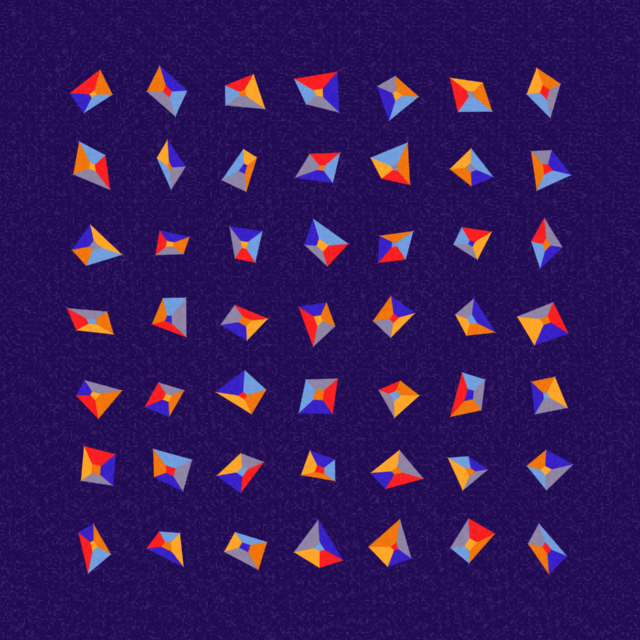
Give the GLSL for this pattern, as a Shadertoy shader.

```glsl
#define COUNT 7.0
#define PITCH 0.118
#define RADIUS_MIN 0.025
#define RADIUS_MAX 0.046
#define ANGLE_JITTER 0.75
#define CENTRE_JITTER 0.006
#define CORE_MIN 0.17
#define CORE_MAX 0.29
#define GRAIN_CELLS 340.0
#define GRAIN_AMOUNT 0.11
#define GROUND vec3(0.137, 0.052, 0.335)

const float TAU = 6.2831853;

float hash(vec2 p) {
    return fract(sin(dot(p, vec2(127.1, 311.7))) * 43758.5453);
}

float cellHash(vec2 cell, float salt) {
    return hash(cell + salt * vec2(17.3, 9.1) + 3.7);
}

// Value noise whose lattice wraps at the canvas edge
float wrappedNoise(vec2 uv, float cells) {
    vec2 p = uv * cells;
    vec2 i = floor(p);
    vec2 f = smoothstep(0.0, 1.0, p - i);
    vec2 lo = mod(i, cells);
    vec2 hi = mod(i + 1.0, cells);
    return mix(mix(hash(lo), hash(vec2(hi.x, lo.y)), f.x),
               mix(hash(vec2(lo.x, hi.y)), hash(hi), f.x), f.y);
}

float cross2(vec2 a, vec2 b) {
    return a.x * b.y - a.y * b.x;
}

// Signed distance to the line through a and b, positive on its left
float leftOf(vec2 p, vec2 a, vec2 b) {
    return cross2(normalize(b - a), p - a);
}

float coverage(float d, float pixel) {
    return clamp(0.5 + d / pixel, 0.0, 1.0);
}

// Corner k of the irregular quad, counter-clockwise
vec2 corner(vec2 cell, int k) {
    float i = float(k % 4);
    float turn = cellHash(cell, 1.0) * TAU;
    float angle = turn + i * TAU / 4.0 + (cellHash(cell, 2.0 + i) - 0.5) * ANGLE_JITTER;
    float radius = mix(RADIUS_MIN, RADIUS_MAX, cellHash(cell, 6.0 + i));
    return radius * vec2(cos(angle), sin(angle));
}

// Four facets around a small core; alpha holds the silhouette
vec4 gem(vec2 p, vec2 cell, float pixel) {
    vec3 paint[6] = vec3[6](
        vec3(0.94, 0.46, 0.05), vec3(1.00, 0.65, 0.16),
        vec3(0.98, 0.12, 0.13), vec3(0.22, 0.13, 0.78),
        vec3(0.45, 0.62, 0.87), vec3(0.56, 0.52, 0.64));

    // Shuffle so that no colour occurs twice in one gem
    for (int k = 0; k < 5; k++) {
        int j = k + int(cellHash(cell, 20.0 + float(k)) * float(6 - k));
        vec3 held = paint[k];
        paint[k] = paint[j];
        paint[j] = held;
    }

    float coreScale = mix(CORE_MIN, CORE_MAX, cellHash(cell, 11.0));
    vec3 facets = vec3(0.0);
    float total = 0.0, shape = 0.0, core = 1.0;
    for (int k = 0; k < 4; k++) {
        vec2 a = corner(cell, k);
        vec2 b = corner(cell, k + 1);
        float sector = coverage(leftOf(p, vec2(0.0), a), pixel)
                     * coverage(-leftOf(p, vec2(0.0), b), pixel);
        facets += sector * paint[k];
        total += sector;
        shape += sector * coverage(leftOf(p, a, b), pixel);
        core = min(core, coverage(leftOf(p, a * coreScale, b * coreScale), pixel));
    }
    total = max(total, 0.001);
    return vec4(mix(facets / total, paint[4], core), max(shape / total, core));
}

void mainImage(out vec4 fragColor, in vec2 fragCoord) {
    vec2 uv = fragCoord / iResolution.xy;
    float pixel = 1.5 / min(iResolution.x, iResolution.y);

    // Speckled ground
    float speckle = wrappedNoise(uv, GRAIN_CELLS);
    vec3 color = GROUND + GRAIN_AMOUNT * (pow(speckle, 3.0) - 0.12) * vec3(1.0, 0.85, 1.0);

    // Centred grid of gems inside an empty margin
    vec2 grid = (uv - 0.5) / PITCH + 0.5 * COUNT;
    vec2 cell = floor(grid);
    if (all(greaterThanEqual(cell, vec2(0.0))) && all(lessThan(cell, vec2(COUNT)))) {
        vec2 shift = vec2(cellHash(cell, 12.0), cellHash(cell, 13.0)) - 0.5;
        vec2 p = (grid - cell - 0.5) * PITCH - shift * CENTRE_JITTER;
        vec4 stone = gem(p, cell, pixel);
        stone.rgb += 0.04 * (speckle - 0.5);
        color = mix(color, stone.rgb, stone.a);
    }

    fragColor = vec4(color, 1.0);
}
```
